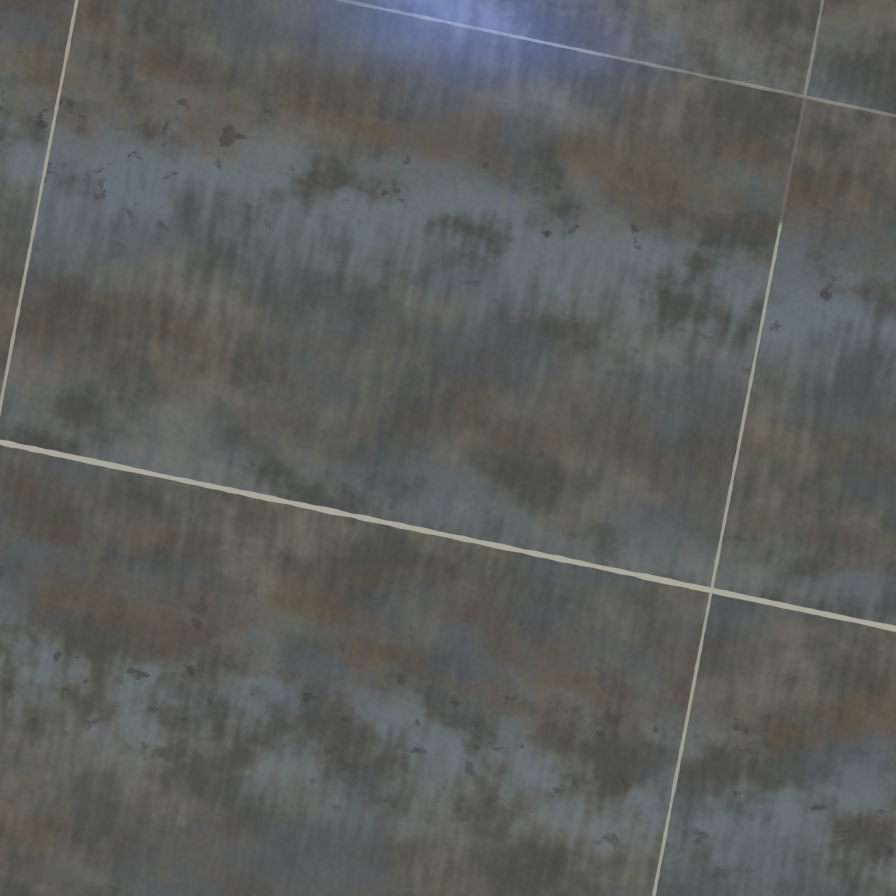
Reproduce this texture procedurally as a WebGL 2 fragment shader.

```glsl
#version 300 es
precision highp float;

uniform vec2 u_resolution;
out vec4 fragColor;

vec2 gradientAt(vec2 lattice) {
  uvec2 h = uvec2(ivec2(lattice)) * uvec2(1597u, 3571u);
  uint n = (h.x ^ h.y) * 74779u + h.x;
  n = (n ^ (n >> 15)) * 48271u;
  n ^= n >> 13;
  float angle = float(n & 65535u) / 65536.0 * 6.28318;
  return vec2(cos(angle), sin(angle));
}

float gradientNoise(vec2 p) {
  vec2 i = floor(p), f = p - i;
  vec2 u = f * f * f * (f * (f * 6.0 - 15.0) + 10.0);
  float a = dot(gradientAt(i), f);
  float b = dot(gradientAt(i + vec2(1, 0)), f - vec2(1, 0));
  float c = dot(gradientAt(i + vec2(0, 1)), f - vec2(0, 1));
  float d = dot(gradientAt(i + 1.0), f - 1.0);
  return 1.4 * mix(mix(a, b, u.x), mix(c, d, u.x), u.y);
}

float fbm(vec2 p) {
  float sum = 0.0, gain = 0.55;
  for (int octave = 0; octave < 5; octave++) {
    sum += gain * gradientNoise(p);
    p = mat2(1.6, 1.2, -1.2, 1.6) * p + 5.3;
    gain *= 0.55;
  }
  return sum;
}

// Soft horizontal stripe across one tile
float band(float height, float center, float halfWidth) {
  float d = (height - center) / halfWidth;
  return exp(-d * d);
}

// Oxidised glaze; local runs 0..1 over the tile, q is its scaled position
vec3 glaze(vec2 local, vec2 q, float paleBias) {
  float broad = fbm(q * vec2(4, 8) + 3.7);
  float cloud = fbm(q * vec2(9, 13) + 21.4);
  float streak = gradientNoise(q * vec2(75, 15)) + 0.6 * gradientNoise(q * vec2(130, 32) + 8.1);
  float height = local.y + 0.12 * broad + 0.04 * streak;

  // Dark ground, olive clouds and slate drifts
  vec3 color = mix(vec3(0.30, 0.305, 0.29), vec3(0.43, 0.42, 0.38),
                   smoothstep(-0.55, 0.65, cloud + 0.18 * streak + 0.4 * broad));
  float slate = smoothstep(-0.15, 0.4, fbm(q * vec2(3, 6) + 47.2));
  color = mix(color, vec3(0.325, 0.35, 0.37), 0.75 * slate);

  // Rusty layers
  float rust = band(height, 0.78, 0.13) + 0.6 * band(height, 0.25, 0.11);
  rust *= smoothstep(-0.4, 0.5, fbm(q * vec2(8, 16) + 61.5) + 0.1 * streak);
  color = mix(color, vec3(0.36, 0.31, 0.255), 0.75 * rust);

  // Pale blue layers with ragged edges
  float pale = band(height, 0.59, 0.12) + 0.55 * band(height, 0.03, 0.08);
  pale *= smoothstep(-0.3, 0.3, cloud + 0.12 * streak + paleBias);
  color = mix(color, vec3(0.405, 0.445, 0.475), 0.85 * pale);

  // Dark flakes around the pale layer
  float flakes = smoothstep(0.3, 0.55, fbm(q * vec2(30, 36) + 12.6) + 0.25 * broad);
  color = mix(color, vec3(0.255, 0.25, 0.25), 0.7 * flakes * band(height, 0.64, 0.17));
  return color + 0.012 * streak + 0.012 * gradientNoise(q * 150.0);
}

// Thin line with a slightly uneven edge
float seam(float distance, float halfWidth, float along) {
  float edge = 0.8 / u_resolution.y;
  float uneven = halfWidth * (1.0 + 0.3 * gradientNoise(vec2(along * 45.0, 2.5)));
  return 1.0 - smoothstep(uneven - edge, uneven + edge, abs(distance));
}

void main() {
  vec2 uv = gl_FragCoord.xy / u_resolution;

  // Skewed grid: columns are the tile's width and height vectors
  vec2 grid = inverse(mat2(0.801, -0.167, 0.104, 0.551)) * (uv - vec2(0.794, 0.341));
  vec2 cell = floor(grid);
  vec2 local = grid - cell;
  vec2 q = local * vec2(0.82, 0.56) + cell * vec2(7.3, 4.9) + 40.0;
  vec3 color = glaze(local, q, cell.y == 0.0 ? 0.2 : -0.05);

  // Grout, worn along the upper row and one upright
  vec2 nearest = floor(grid + 0.5);
  vec2 offset = (grid - nearest) * vec2(0.818, 0.561);
  float upper = step(0.5, nearest.y);
  float rowSeam = seam(offset.y, mix(0.0030, 0.0018, upper), grid.x);
  rowSeam *= mix(1.0, 0.45 + 0.2 * gradientNoise(vec2(grid.x * 14.0, 9.5)), upper);
  float columnSeam = seam(offset.x, 0.0018, grid.y + 6.0);
  float worn = smoothstep(0.735, 0.75, grid.y) * step(-0.5, nearest.x);
  columnSeam *= 0.85 * (1.0 - worn * mix(0.8, 0.45, step(1.0, grid.y)));
  color = mix(color, vec3(0.67, 0.66, 0.61), max(rowSeam, columnSeam));

  // Blue sheen reflected near the top
  vec2 sheen = (uv - vec2(0.53, 0.975)) / vec2(0.16, 0.075);
  sheen.y += 0.3 * sheen.x;
  color += vec3(0.08, 0.13, 0.31) * exp(-dot(sheen, sheen));

  fragColor = vec4(clamp(color, 0.0, 1.0), 1.0);
}
```
